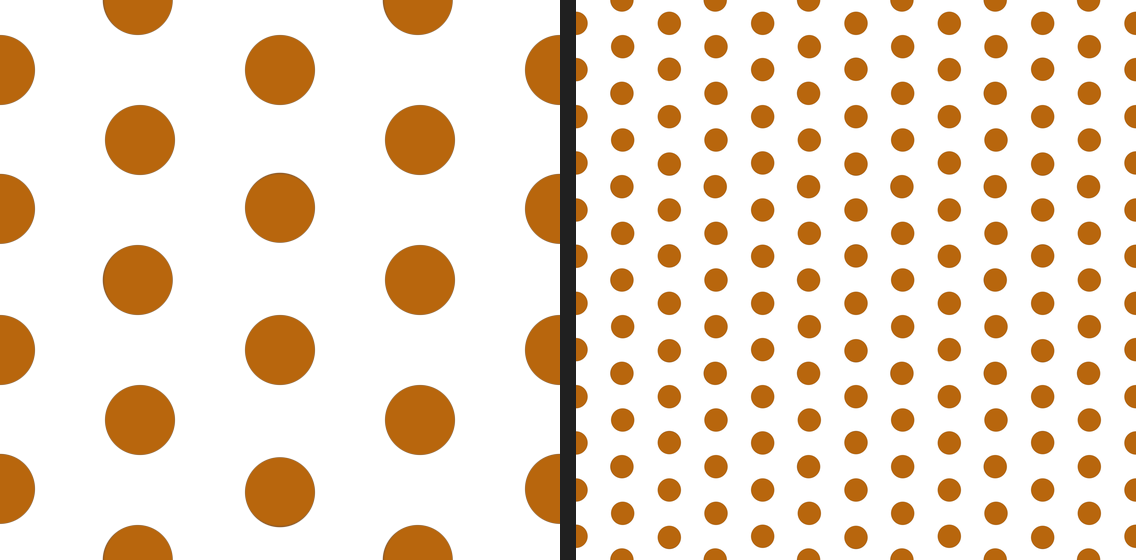
Left, the tile; right, the same tile 3 across and 3 down.
Give the GLSL for this pattern, as a WebGL 1 fragment shader.

```glsl
precision highp float;

uniform vec2 u_resolution;

const float GRID = 4.0;          // columns and rows of dots per canvas
const float RADIUS = 0.0625;
const float MISPLACEMENT = 0.004;
const float RIM_WIDTH = 0.0016;

const vec3 PAPER = vec3(1.0);
const vec3 OCHRE = vec3(0.72, 0.40, 0.05);
const vec3 RIM = vec3(0.52, 0.36, 0.20);
const vec3 CRESCENT = vec3(0.56, 0.34, 0.13);

float circleDistance(vec2 p, float radius) {
  return length(p) - radius;
}

// Every other row strays: odd columns sideways, even columns vertically.
vec2 dotShift(vec2 cell, float oddColumn) {
  float strayRow = 1.0 - mod(cell.y, 2.0);
  float sideways = -step(cell.x + cell.y, GRID + 0.5);
  float vertical = mix(0.5, cell.y - 1.0, cell.x * 0.5);
  return strayRow * mix(vec2(0.0, vertical), vec2(sideways, 0.0), oddColumn);
}

vec3 dotColor(float edge, float homeEdge, float pixel) {
  // The part pushed beyond the home circle is darker.
  float crescent = smoothstep(0.0, RIM_WIDTH + pixel, homeEdge);
  vec3 color = mix(OCHRE, CRESCENT, crescent);
  float rim = smoothstep(-RIM_WIDTH, 0.0, edge);
  return mix(color, RIM, rim);
}

vec3 dotPattern(vec2 uv, float pixel) {
  // Half-drop grid with indices that wrap at the canvas edges.
  vec2 p = uv * GRID;
  float column = floor(p.x + 0.5);
  float oddColumn = mod(column, 2.0);
  float drop = 0.5 * (1.0 - oddColumn);
  float row = floor(p.y - drop + 0.5);
  vec2 home = (p - vec2(column, row + drop)) / GRID;
  vec2 cell = mod(vec2(column, row), GRID);

  vec2 shift = MISPLACEMENT * dotShift(cell, oddColumn);
  float edge = circleDistance(home - shift, RADIUS);
  float homeEdge = circleDistance(home, RADIUS);
  float coverage = 1.0 - smoothstep(-0.75 * pixel, 0.75 * pixel, edge);
  return mix(PAPER, dotColor(edge, homeEdge, pixel), coverage);
}

void main() {
  vec2 uv = gl_FragCoord.xy / u_resolution;
  float pixel = 1.0 / min(u_resolution.x, u_resolution.y);
  gl_FragColor = vec4(dotPattern(uv, pixel), 1.0);
}
```
